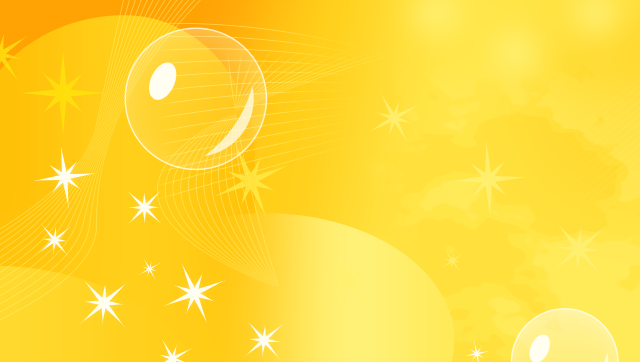
Give the GLSL for this background, as a Shadertoy shader.

```glsl
const vec3 ORANGE = vec3(1.0, 0.64, 0.02);
const vec3 AMBER = vec3(1.0, 0.755, 0.03);
const vec3 GOLD = vec3(1.0, 0.81, 0.10);
const vec3 YELLOW = vec3(1.0, 0.90, 0.28);
const vec3 LEMON = vec3(1.0, 0.945, 0.46);
const vec3 SPARK = vec3(1.0, 0.89, 0.05);
const vec3 WHITE = vec3(1.0, 0.995, 0.94);
const float LINE_WIDTH = 0.0022;
const float RIM_WIDTH = 0.004;

// Each star: centre, ray length, rotation
const vec4 WHITE_STARS[9] = vec4[9](
    vec4(0.179, 0.511, 0.080, 0.12), vec4(0.399, 0.427, 0.060, 0.80),
    vec4(0.151, 0.337, 0.050, 0.70), vec4(0.287, 0.163, 0.078, 0.72),
    vec4(0.537, 0.190, 0.085, 0.40), vec4(0.413, 0.257, 0.027, 0.50),
    vec4(0.729, 0.060, 0.062, 0.70), vec4(0.477, 0.009, 0.055, 0.50),
    vec4(1.317, 0.023, 0.030, 0.20));
const vec4 YELLOW_STARS[8] = vec4[8](
    vec4(0.174, 0.743, 0.115, 0.00), vec4(0.693, 0.500, 0.105, 0.40),
    vec4(1.089, 0.674, 0.072, 0.50), vec4(1.349, 0.505, 0.100, 0.05),
    vec4(0.963, 0.225, 0.085, 0.65), vec4(1.250, 0.280, 0.032, 0.60),
    vec4(1.599, 0.312, 0.085, 0.70), vec4(0.000, 0.849, 0.085, 0.60));

float pixel() { return 1.0 / iResolution.y; }
float fill(float d) { return clamp(0.5 - d / pixel(), 0.0, 1.0); }
mat2 rotation(float a) { return mat2(cos(a), -sin(a), sin(a), cos(a)); }

float ellipse(vec2 p, vec2 r) {
    float k = length(p / r);
    return k * (k - 1.0) / max(length(p / (r * r)), 1e-4);
}

float hash(vec2 p) {
    p = fract(p * vec2(0.1031, 0.1030));
    p += dot(p, p.yx + 33.33);
    return fract((p.x + p.y) * p.x * 97.0);
}

float noise(vec2 p) {
    vec2 i = floor(p), f = fract(p);
    f = f * f * (3.0 - 2.0 * f);
    return mix(mix(hash(i), hash(i + vec2(1, 0)), f.x),
               mix(hash(i + vec2(0, 1)), hash(i + vec2(1, 1)), f.x), f.y);
}

float fbm(vec2 p) {
    float sum = 0.0, amp = 0.5;
    for (int i = 0; i < 4; i++) {
        sum += amp * noise(p);
        p = rotation(0.6) * p * 2.1;
        amp *= 0.5;
    }
    return sum;
}

// Evenly spaced threads between two bounding curves
float threads(float v, float a, float b, float count) {
    float span = b - a;
    float t = (v - a) / (abs(span) < 0.004 ? 0.004 : span);
    float s = t * count;
    float slope = max(length(vec2(dFdx(s), dFdy(s))), 1e-4);
    float d = abs(fract(s) - 0.5) / slope * pixel();
    float inside = step(0.0, t) * step(t, 1.0);
    return inside * fill(d - 0.5 * LINE_WIDTH) / (1.0 + slope);
}

// Tapered rays: four long, four short
float ray(vec2 p, float len, float w) {
    p = abs(p);
    p = p.x > p.y ? p : p.yx;
    return fill((p.x / len + p.y / w - 1.0) * w);
}

float star(vec2 p, vec4 s) {
    p = rotation(s.w) * (p - s.xy);
    return max(ray(p, s.z, s.z * 0.10), ray(rotation(0.785) * p, s.z * 0.65, s.z * 0.10));
}

vec3 bubble(vec3 col, vec2 p, vec2 centre, float r, float haze) {
    vec2 q = (p - centre) / r;
    float k = length(q);
    float body = fill((k - 1.0) * r);
    col = mix(col, WHITE, body * (haze * (0.6 + 0.4 * q.y) + 0.13 * pow(min(k, 1.0), 4.0)));
    float crescent = fill((k - 0.82) * r) * fill((1.79 - length(q - vec2(-0.93, 0.64))) * r);
    float shine = fill(ellipse(rotation(-0.42) * (q - vec2(-0.47, 0.25)), vec2(0.17, 0.28)) * r);
    float rim = fill(abs(k - 1.0) * r - 0.5 * RIM_WIDTH);
    return mix(col, WHITE, max(shine, max(crescent * 0.75, rim * 0.8)));
}

void mainImage(out vec4 fragColor, in vec2 fragCoord) {
    vec2 p = fragCoord / iResolution.y;
    float down = 1.0 - p.y;

    // Backdrop with mottled light and soft glows
    vec3 col = mix(ORANGE, GOLD, smoothstep(0.55, 0.95, p.x + 0.4 * down));
    col = mix(col, YELLOW, smoothstep(0.85, 1.3, p.x + 0.2 * down));
    col = mix(col, GOLD, 0.6 * smoothstep(0.5, 0.0, distance(p, vec2(1.78, 0.76))));
    float cloud = fbm(p * vec2(5.0, 7.0) + 3.0);
    float area = smoothstep(0.95, 1.25, p.x) * smoothstep(0.9, 0.65, p.y);
    col = mix(col, LEMON, 0.35 * area * smoothstep(0.46, 0.50, cloud));
    col = mix(col, GOLD, 0.25 * area * smoothstep(0.40, 0.37, cloud));
    for (int i = 0; i < 3; i++) {
        vec2 glow = vec2(1.205 + 0.22 * float(i), i == 1 ? 0.855 : 0.965);
        col = mix(col, LEMON, 0.7 * exp(-pow(distance(p, glow) / 0.075, 2.0)));
    }

    // Large dome, pale lobe and low hill
    vec2 dome = p - vec2(0.344, 0.564);
    float domeEdge = ellipse(vec2(dome.x, max(dome.y, 0.0)), vec2(dome.x < 0.0 ? 0.436 : 0.36, 0.394));
    vec3 domeCol = mix(AMBER, GOLD, smoothstep(0.0, 0.35, p.x) * smoothstep(0.75, 0.4, p.x));
    domeCol = mix(domeCol, GOLD, 0.6 * smoothstep(0.5, 0.0, p.y));
    col = mix(col, domeCol, dome.y < 0.0 ? fill(p.x - 0.704) : fill(domeEdge));
    vec3 lobeCol = mix(domeCol, LEMON, smoothstep(0.57, 0.98, p.x));
    lobeCol = mix(lobeCol, YELLOW, 0.6 * smoothstep(1.0, 1.25, p.x));
    col = mix(col, lobeCol, fill(ellipse(p - vec2(0.734, 0.06), vec2(0.521, 0.351))));
    vec3 hillCol = mix(GOLD, YELLOW, 0.45 * smoothstep(0.5, 0.0, p.x));
    col = mix(col, hillCol, fill(ellipse(p - vec2(-0.023, -0.135), vec2(0.596, 0.401))));

    // Woven ribbons of thin curves
    float leftA = 0.333 - 0.2 * down - 2.6 * pow(max(down - 0.344, 0.0), 2.0);
    float rightA = 0.562 - down + 0.87 * down * down - 4.8 * pow(max(down - 0.619, 0.0), 2.0);
    float mesh = threads(p.x, leftA, rightA, 14.0);
    float bend = down - 0.528;
    mesh += threads(p.x, 0.424 + 4.77 * bend * bend, 0.573 + 0.25 * down, 13.0)
        * smoothstep(0.12, 0.22, down) * step(down, 0.792);
    float run = p.x - 0.459;
    mesh += threads(down, 0.046 + 0.26 * run * run, 0.562 - 0.3 * run, 14.0)
        * smoothstep(0.42, 0.5, p.x) * smoothstep(1.05, 0.7, p.x);
    mesh += 0.4 * threads(down, 1.55 - 0.76 * p.x, 1.9 - 0.82 * p.x, 12.0) * smoothstep(1.5, 1.75, p.x);
    col = mix(col, LEMON, 0.65 * min(mesh, 1.0));

    // Yellow stars, bubbles, white stars
    for (int i = 0; i < 8; i++) {
        vec3 tint = mix(SPARK, LEMON, smoothstep(0.2, 1.1, YELLOW_STARS[i].x));
        col = mix(col, tint, 0.8 * star(p, YELLOW_STARS[i]));
    }
    col = bubble(col, p, vec2(0.541, 0.727), 0.195, 0.15);
    col = bubble(col, p, vec2(1.56, 0.0), 0.147, 0.4);
    for (int i = 0; i < 9; i++) {
        float halo = exp(-pow(distance(p, WHITE_STARS[i].xy) / (0.25 * WHITE_STARS[i].z), 2.0));
        col = mix(col, WHITE, max(star(p, WHITE_STARS[i]), 0.5 * halo));
    }
    fragColor = vec4(col, 1.0);
}
```
